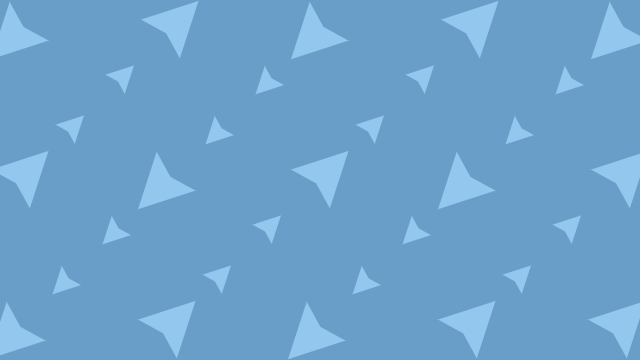
Give the GLSL for this pattern, as a WebGL 1 fragment shader.

```glsl
precision highp float;

uniform vec2 u_resolution;

const vec3 BACKGROUND = vec3(0.41, 0.62, 0.79);
const vec3 DART_COLOR = vec3(0.58, 0.78, 0.93);

// Layout in artboard units; the canvas is BOARD_HEIGHT units tall.
const float BOARD_HEIGHT = 432.0;
const vec2 FIRST_DART = vec2(23.7, 396.4);
const float CELL = 180.0;
const float CHAIN_STEP = 60.0;
const float ROW_SLIP = 3.6;
const float SMALL_SCALE = 0.495;
const float FLIPPED_DROP = 1.0;
const vec2 ODD_CELL = vec2(4.0, 2.0);

// Dart corners as (along axis, across axis).
const vec2 TIP = vec2(48.8, 0.0);
const vec2 WING = vec2(-15.8, 32.9);
const vec2 NOTCH = vec2(-6.2, 0.0);

// Signed distance to the edge line a-b, positive on its left side.
float edgeDistance(vec2 p, vec2 a, vec2 b) {
  vec2 edge = normalize(b - a);
  return dot(p - a, vec2(-edge.y, edge.x));
}

// Notched dart pointing to the upper right, folded along its axis.
float dartDistance(vec2 p) {
  vec2 folded = vec2(p.x + p.y, abs(p.x - p.y)) * 0.7071;
  return max(edgeDistance(folded, WING, TIP), edgeDistance(folded, NOTCH, WING));
}

float placedDart(vec2 p, vec2 center, float scale, float facing) {
  center.y -= FLIPPED_DROP * scale * step(facing, 0.0);
  return dartDistance((p - center) * facing / scale) * scale;
}

float patternDistance(vec2 p) {
  float nearest = BOARD_HEIGHT;
  for (int r = 0; r < 3; r++) {
    for (int c = 0; c < 5; c++) {
      vec2 cell = vec2(float(c), float(r));
      float facing = mod(cell.x + cell.y, 2.0) * 2.0 - 1.0;
      vec2 anchor = FIRST_DART + CELL * cell * vec2(1.0, -1.0);

      // Large dart; flipped ones slip half a cycle earlier.
      float slip = ROW_SLIP * floor((cell.y + step(facing, 0.0)) * 0.5);
      bool isOdd = distance(cell, ODD_CELL) < 0.5;
      float largeFacing = isOdd ? -facing : facing;
      vec2 largeCenter = anchor - vec2(slip, 0.0);
      nearest = min(nearest, placedDart(p, largeCenter, 1.0, largeFacing));

      // Two small darts trailing down to the left.
      for (int s = 1; s < 3; s++) {
        vec2 offset = vec2(-CHAIN_STEP * float(s) - ROW_SLIP * cell.y,
                           -CHAIN_STEP * float(s));
        nearest = min(nearest, placedDart(p, anchor + offset, SMALL_SCALE, facing));
      }
    }
  }
  return nearest;
}

void main() {
  float pixel = BOARD_HEIGHT / u_resolution.y;
  vec2 p = gl_FragCoord.xy * pixel;
  float coverage = clamp(0.5 - patternDistance(p) / pixel, 0.0, 1.0);
  gl_FragColor = vec4(mix(BACKGROUND, DART_COLOR, coverage), 1.0);
}
```
